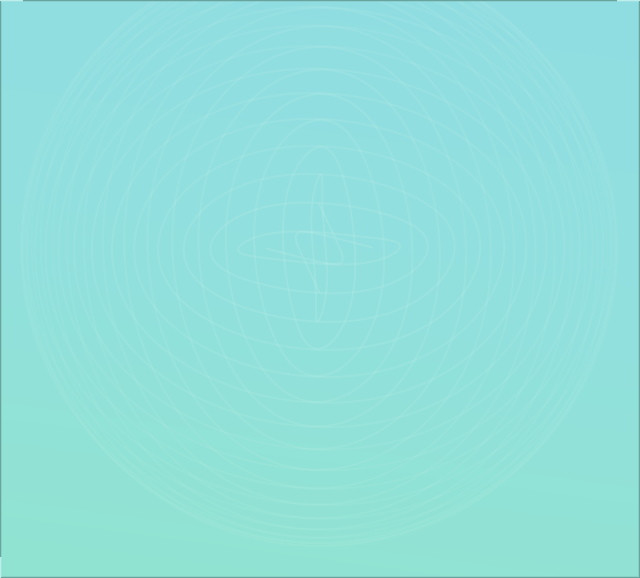
Reproduce this background procedurally as a Shadertoy shader.

```glsl
// A pale aqua gradient under a globe-like net of fine translucent rings.
// Two families of nested, slightly skewed ellipses grow by equal steps of angle,
// so they crowd together at the rim; a twisted loop sits in the core.

// Lengths are in canvas widths, angles in radians.
const vec3 SKY = vec3(0.566, 0.866, 0.884);
const vec3 AQUA = vec3(0.569, 0.878, 0.870);
const vec3 MINT = vec3(0.566, 0.892, 0.812);
const vec3 LINE_COLOR = vec3(0.92, 0.98, 0.94);
const vec3 FRAME_DARK = vec3(0.41, 0.64, 0.62);
const vec3 FRAME_LIGHT = vec3(0.75, 0.93, 0.92);

const vec2 CENTER = vec2(0.4987, 0.5157);
const float RADIUS = 0.466;
const int RINGS = 16;
const float ANGLE_STEP = 0.0986;
const vec2 WIDE_START = vec2(0.176, -0.046);  // first angles: long axis, short axis
const vec2 TALL_START = vec2(0.148, -0.077);
const float SKEW = 0.0029;
const float TILT = 0.0026;
const float LINE_HALF_WIDTH = 0.0015;
const float CORE_ALPHA = 0.125;
const float RIM_ALPHA = 0.024;
const float FRAME_WIDTH = 0.00195;
const float GRADIENT_TILT = 0.15;

// Cubic curve from the left tip of the core loop to its top tip.
const vec2 LOOP_LEFT = vec2(-0.082, -0.001);
const vec2 LOOP_PULL_A = vec2(0.072, -0.040);
const vec2 LOOP_PULL_B = vec2(0.049, -0.042);
const vec2 LOOP_TOP = vec2(0.0, 0.069);
const int LOOP_PARTS = 24;

vec3 background(vec2 uv) {
    float t = uv.y + GRADIENT_TILT * (uv.x - 0.5);
    vec3 lower = mix(MINT, AQUA, clamp((t + 0.1) / 0.6, 0.0, 1.0));
    return mix(lower, SKY, clamp((t - 0.5) / 0.6, 0.0, 1.0));
}

// Distance to an ellipse whose short axis is bent by a cubic along the long one.
float skewedRing(vec2 p, vec2 axes) {
    float c = p.x / axes.x;
    float bent = p.y - 4.0 * SKEW * (c * c * c - c) - TILT * c;
    float bentSlope = -(4.0 * SKEW * (3.0 * c * c - 1.0) + TILT) / axes.x;
    float len = max(length(vec2(c, bent / axes.y)), 1e-4);
    float pull = bent / (axes.y * axes.y);
    vec2 gradient = vec2(c / axes.x + pull * bentSlope, pull) / len;
    return abs(len - 1.0) / max(length(gradient), 1e-4);
}

float segmentDistance(vec2 p, vec2 a, vec2 b) {
    vec2 ab = b - a;
    return length(p - a - ab * clamp(dot(p - a, ab) / dot(ab, ab), 0.0, 1.0));
}

// Distance to the core loop: one curve and its half-turn copy.
float coreLoop(vec2 p) {
    float dist = 1.0;
    vec2 from = LOOP_LEFT;
    for (int i = 1; i <= LOOP_PARTS; i++) {
        float t = float(i) / float(LOOP_PARTS);
        float s = 1.0 - t;
        vec2 to = s * s * s * LOOP_LEFT + 3.0 * s * s * t * LOOP_PULL_A
                + 3.0 * s * t * t * LOOP_PULL_B + t * t * t * LOOP_TOP;
        dist = min(dist, min(segmentDistance(p, from, to), segmentDistance(-p, from, to)));
        from = to;
    }
    return dist;
}

float lineCoverage(float dist, float pixel) {
    float blur = pixel * 0.7;
    return 1.0 - smoothstep(LINE_HALF_WIDTH - blur, LINE_HALF_WIDTH + blur, dist);
}

// Fraction of the background left uncovered by all lines.
float lineTransmission(vec2 p, float pixel) {
    float clear = 1.0 - CORE_ALPHA * lineCoverage(coreLoop(p), pixel);
    for (int i = 1; i <= RINGS; i++) {
        float angle = float(i) * ANGLE_STEP;
        float alpha = mix(CORE_ALPHA, RIM_ALPHA, float(i) / float(RINGS));
        float wide = skewedRing(p, RADIUS * sin(WIDE_START + angle));
        float tall = skewedRing(p.yx, RADIUS * sin(TALL_START + angle));
        clear *= 1.0 - alpha * lineCoverage(wide, pixel);
        clear *= 1.0 - alpha * lineCoverage(tall, pixel);
    }
    return clear;
}

// Dark edge with light gaps at the upper corners and at the lower left.
vec4 frame(vec2 p, vec2 uv, float height, float pixel) {
    float sides = min(p.x, 1.0 - p.x);
    float ends = min(p.y, height - p.y);
    float cover = clamp((FRAME_WIDTH - min(sides, ends)) / pixel + 0.5, 0.0, 1.0);
    float topGap = step(0.5, uv.y) * step(ends, sides) * step(0.464, abs(uv.x - 0.5));
    float leftGap = step(uv.x, 0.5) * step(sides, ends) * step(uv.y, 0.037);
    return vec4(mix(FRAME_DARK, FRAME_LIGHT, max(topGap, leftGap)), cover);
}

void mainImage(out vec4 fragColor, in vec2 fragCoord) {
    vec2 uv = fragCoord / iResolution.xy;
    vec2 p = fragCoord / iResolution.x;
    float pixel = 1.0 / iResolution.x;
    float height = iResolution.y / iResolution.x;

    vec3 color = mix(LINE_COLOR, background(uv), lineTransmission(p - CENTER, pixel));
    vec4 edge = frame(p, uv, height, pixel);
    fragColor = vec4(mix(color, edge.rgb, edge.a), 1.0);
}
```
